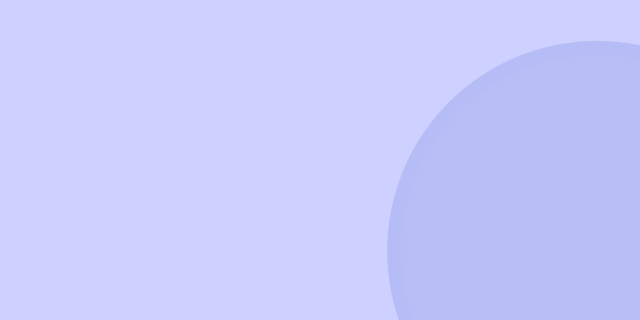
Reproduce this background procedurally as a Shadertoy shader.

```glsl
float circleDistance(vec2 p, vec2 center, float radius) {
    return length(p - center) - radius;
}

void mainImage(out vec4 fragColor, in vec2 fragCoord) {
    vec2 p = fragCoord / iResolution.y;
    float pixel = 1.0 / iResolution.y;

    // Flat lavender backdrop
    vec3 color = vec3(0.808, 0.817, 1.0);

    // Large disc cropped by the lower right corner, with a faint darker rim
    float disc = circleDistance(p, vec2(1.866, 0.216), 0.656);
    float rim = smoothstep(-0.065, -0.025, disc);
    vec3 discColor = mix(vec3(0.724, 0.747, 0.965), vec3(0.715, 0.736, 0.959), rim);
    color = mix(color, discColor, smoothstep(0.75 * pixel, -0.75 * pixel, disc));

    fragColor = vec4(color, 1.0);
}
```
